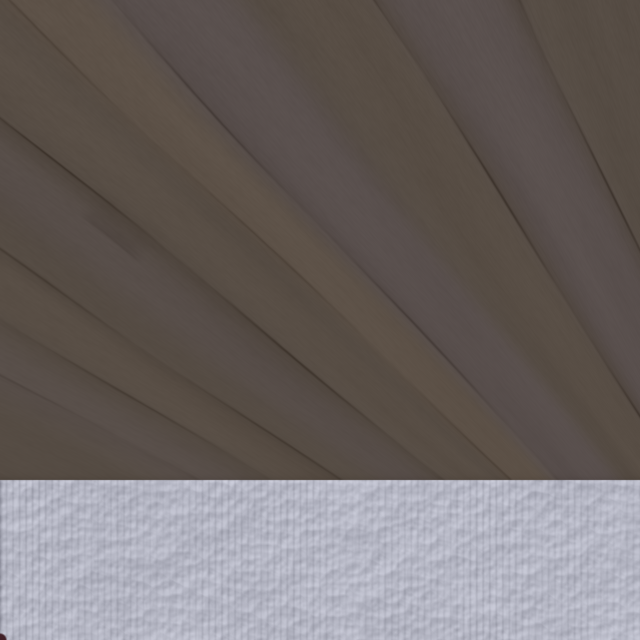
Reproduce this texture procedurally as a three.js fragment shader.

```glsl
// Dark wood-like sheet with a fan of creases above a strip of pale ribbed paper.
// Creases and tints follow the angle about a point off the lower right corner;
// stretched cellular noise gives the grain, and its slope embosses the paper.

#define APEX vec2(1.471, -0.387)
#define PAPER_TOP 0.25
#define RIB_COUNT 98.0
#define RIB_DEPTH 0.038
#define RELIEF_DEPTH 0.13
#define GRAIN_DEPTH 0.020
#define EDGE_BLUR 0.0013
#define BROWN vec3(0.335, 0.298, 0.266)
#define MAUVE vec3(0.349, 0.312, 0.303)
#define WARM vec3(0.372, 0.324, 0.282)
#define PAPER vec3(0.708, 0.714, 0.766)

varying vec2 vUv;

vec2 hash2(vec2 p) {
  vec2 q = vec2(dot(p, vec2(127.1, 311.7)), dot(p, vec2(269.5, 183.3)));
  return fract(sin(q) * 43758.5);
}

// Distance to the nearest scattered point
float cellular(vec2 p) {
  vec2 cell = floor(p);
  float nearest = 4.0;
  for (int j = -1; j <= 1; j++) {
    for (int i = -1; i <= 1; i++) {
      vec2 c = cell + vec2(float(i), float(j));
      vec2 toPoint = c + hash2(c) - p;
      nearest = min(nearest, dot(toPoint, toPoint));
    }
  }
  return sqrt(nearest);
}

float layeredSines(vec2 p) {
  float sum = 0.0;
  float weight = 0.5;
  for (int i = 0; i < 4; i++) {
    sum += weight * sin(p.x + 1.7 * sin(p.y)) * cos(p.y - 0.6 * p.x);
    p = mat2(1.6, 1.1, -1.1, 1.6) * p + 2.3;
    weight *= 0.55;
  }
  return sum;
}

// Soft band between two angles
float band(float a, float from, float to, float blur) {
  return smoothstep(from - blur, from + blur, a)
       * (1.0 - smoothstep(to - blur, to + blur, a));
}

// Thin dark line with a soft shadow on one side
float crease(vec2 polar, float angle, float side, float strength) {
  float d = (polar.x - angle) * polar.y;
  float wear = 0.55 + 0.45 * sin(polar.y * 13.0 + angle * 60.0);
  float line = exp(-d * d / 0.0000045) * wear;
  float shadow = smoothstep(-0.002, 0.003, d * side) * exp(-abs(d) / 0.022);
  return strength * (0.075 * line + 0.026 * shadow);
}

vec3 woodColor(vec2 uv) {
  vec2 ray = uv - APEX;
  float r = length(ray);
  float a = atan(ray.y, -ray.x);
  a += 0.002 * sin(r * 8.0 + a * 25.0);
  vec2 polar = vec2(a, r);

  // Tinted bands
  float mauve = band(a, 0.81, 0.90, 0.018) + band(a, 1.01, 1.12, 0.022)
              + 0.6 * band(a, 0.625, 0.675, 0.02) + 0.5 * band(a, 0.48, 0.53, 0.02);
  float warm = band(a, 0.755, 0.805, 0.012) + 0.35 * band(a, 0.93, 1.0, 0.02)
             + 0.35 * band(a, 0.695, 0.74, 0.015) + 0.4 * band(a, 0.55, 0.59, 0.01);
  vec3 color = mix(BROWN, MAUVE, mauve);
  color = mix(color, WARM, 0.7 * warm);
  color += 0.012 * layeredSines(vec2(a * 55.0, r * 2.5));

  // Fibres running along the rays
  float fibre = cellular(vec2(a * 330.0, r * 22.0)) - 0.5;
  float fine = cellular(vec2(a * 620.0, r * 75.0)) - 0.5;
  color -= GRAIN_DEPTH * (0.6 * fibre + 0.5 * fine) * (0.5 + 0.5 * uv.y);

  // Creases, from the lowest ray to the steepest
  float dark = crease(polar, 0.500, -1.0, 0.5);
  dark += crease(polar, 0.545, -1.0, 0.7);
  dark += crease(polar, 0.595, -1.0, 0.8);
  dark += crease(polar, 0.661, 1.0, 1.2) * band(r, 1.60, 1.70, 0.02);
  dark += crease(polar, 0.687, -1.0, 1.1);
  dark += crease(polar, 0.760, -1.0, 0.6);
  dark += crease(polar, 0.817, 1.0, 0.9);
  dark += crease(polar, 1.003, 1.0, 1.2);
  dark += crease(polar, 1.128, -1.0, 1.2);
  return color - dark;
}

float paperHeight(vec2 uv) {
  return 0.65 * cellular(uv * vec2(34.0, 46.0)) + 0.35 * cellular(uv * 85.0 + 7.0);
}

vec3 paperColor(vec2 uv) {
  float relief = paperHeight(uv) - paperHeight(uv + vec2(-0.0025, 0.004));
  float patches = layeredSines(uv * vec2(17.0, 23.0));
  float rib = pow(0.5 + 0.5 * cos(6.28318 * uv.x * RIB_COUNT), 3.0);
  float ribWear = 0.75 + 0.35 * sin(uv.x * 31.0) * sin(uv.x * 13.0 + 1.0);
  float shade = RELIEF_DEPTH * relief * 1.6 + 0.022 * patches;
  shade += RIB_DEPTH * ribWear * (0.35 - rib * 1.4);
  shade -= 0.10 * (1.0 - smoothstep(0.0, 0.006, uv.x));
  shade += 0.035 * exp(-abs(PAPER_TOP - 0.003 - uv.y) / 0.002);
  return PAPER + shade;
}

void main() {
  float onPaper = 1.0 - smoothstep(-EDGE_BLUR, EDGE_BLUR, vUv.y - PAPER_TOP);
  vec3 wood = woodColor(vUv) - 0.035 * exp(-max(vUv.y - PAPER_TOP, 0.0) / 0.004);
  vec3 color = mix(wood, paperColor(vUv), onPaper);

  // Dark red fleck in the lower left corner
  float fleck = 1.0 - smoothstep(0.008, 0.012, length(vUv));
  color = mix(color, vec3(0.25, 0.12, 0.15), fleck);
  gl_FragColor = vec4(color, 1.0);
}
```
